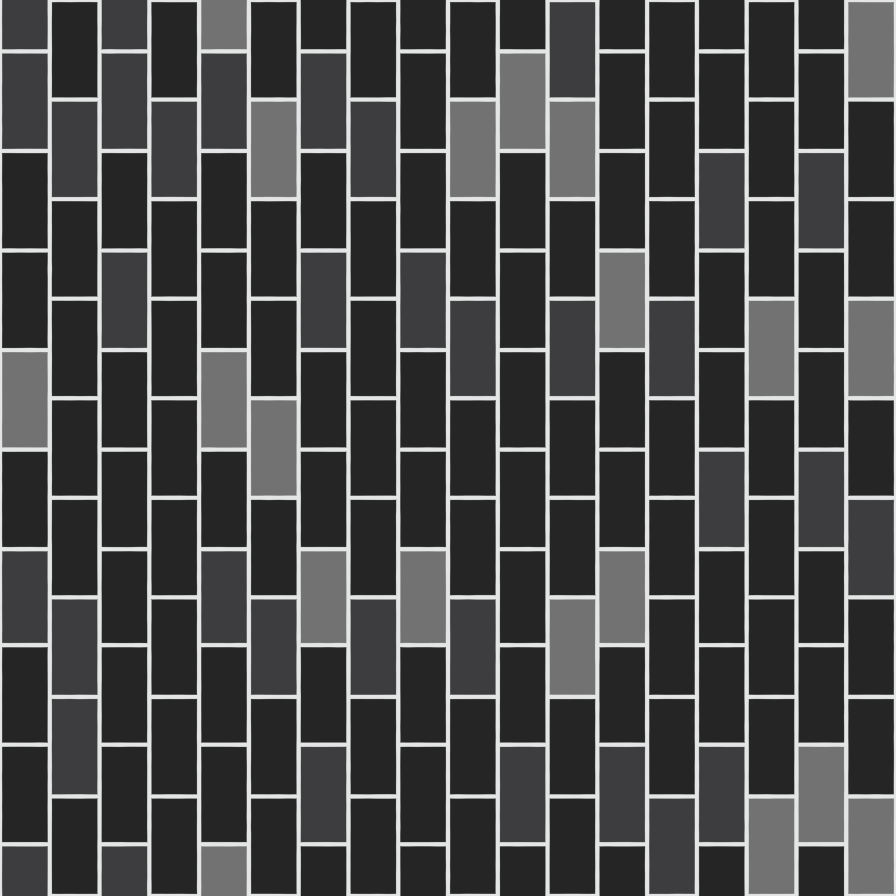
Write a WebGL 2 fragment shader that draws this pattern.

```glsl
#version 300 es
precision highp float;

uniform vec2 u_resolution;
out vec4 fragColor;

const vec2 GRID = vec2(18.0, 9.0);
const float GROUT_HALF_WIDTH = 0.0024;
const float EDGE_WEAR = 0.00025;

const vec3 GROUT = vec3(0.895, 0.9, 0.9);
const vec3 CHARCOAL = vec3(0.146, 0.147, 0.148);
const vec3 SLATE = vec3(0.240, 0.240, 0.250);
const vec3 ASH = vec3(0.447, 0.447, 0.447);

float hash(vec2 p) {
    vec3 q = fract(vec3(p.xyx) * 0.1031);
    q += dot(q, q.yzx + 33.33);
    return fract((q.x + q.y) * q.z);
}

float valueNoise(vec2 p) {
    vec2 cell = floor(p);
    vec2 f = fract(p);
    f = f * f * (3.0 - 2.0 * f);
    float low = mix(hash(cell), hash(cell + vec2(1.0, 0.0)), f.x);
    float high = mix(hash(cell + vec2(0.0, 1.0)), hash(cell + 1.0), f.x);
    return mix(low, high, f.y);
}

// Staggered brick coordinates; alternate columns sit half a brick off.
vec2 brickSpace(vec2 uv, vec2 grid) {
    float column = floor(uv.x * grid.x);
    float staggered = 1.0 - mod(column, 2.0);
    float jointDrift = uv.y < 1.0 / 3.0 ? 0.0022 : -0.0018;
    float y = uv.y * grid.y + staggered * (0.5 - jointDrift * grid.y);
    return vec2(uv.x * grid.x, y);
}

// Distance in canvas units to the nearest joint centre.
float jointDistance(vec2 brick, vec2 grid) {
    vec2 local = fract(brick);
    vec2 edge = min(local, 1.0 - local) / grid;
    return min(edge.x, edge.y);
}

// Evenly spread accents, loosened by a random offset.
vec3 brickColor(vec2 id) {
    float pick = fract(dot(id, vec2(0.47, 0.38)) + 0.3 * hash(id + 7.0));
    vec3 accent = pick < 0.1 ? ASH : SLATE;
    return pick < 0.3 ? accent : CHARCOAL;
}

void main() {
    vec2 uv = gl_FragCoord.xy / u_resolution;
    float pixel = 1.0 / min(u_resolution.x, u_resolution.y);

    vec2 brick = brickSpace(uv, GRID);
    vec2 id = floor(brick);
    id.y = mod(id.y, GRID.y);

    // Slightly uneven joint edges
    float wear = EDGE_WEAR * (valueNoise(uv * 90.0) - 0.5);
    float d = jointDistance(brick, GRID) - GROUT_HALF_WIDTH + wear;
    float tile = smoothstep(-0.75 * pixel, 0.75 * pixel, d);

    fragColor = vec4(mix(GROUT, brickColor(id), tile), 1.0);
}
```
